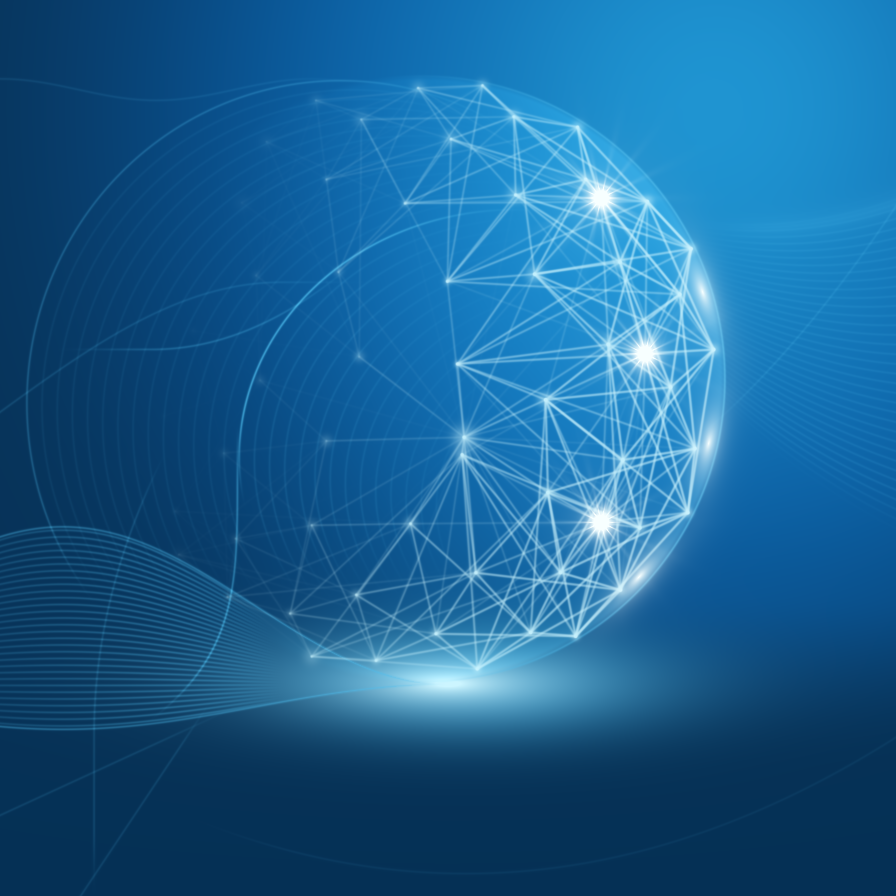
A Shadertoy shader for this background:

```glsl
const vec3 NAVY = vec3(0.028, 0.20, 0.35);
const vec3 FLOOR_BLUE = vec3(0.02, 0.19, 0.335);
const vec3 MID_BLUE = vec3(0.03, 0.34, 0.62);
const vec3 SKY = vec3(0.12, 0.58, 0.82);
const vec3 POOL = vec3(0.13, 0.57, 0.78);
const vec3 LINE_BLUE = vec3(0.30, 0.74, 0.93);
const vec3 PALE = vec3(0.80, 0.96, 1.0);
const vec2 SKY_CENTER = vec2(0.80, 0.88);
const vec2 GLOBE = vec2(0.471, 0.577);
const float RADIUS = 0.338;
const vec2 GLOW = vec2(0.50, 0.237);
const vec2 STAR_TOP = vec2(0.671, 0.779);
const vec2 STAR_MID = vec2(0.720, 0.605);
const vec2 STAR_LOW = vec2(0.671, 0.417);
const vec2 HUB = vec2(0.518, 0.512);
const float LINE_WIDTH = 0.0014;
const int NODES = 60;

float bell(float d, float w) { return exp(-d * d / (w * w)); }
float strand(float d) { return bell(d, LINE_WIDTH); }

// Change of a field per canvas unit
float slope(float g) { return max(length(vec2(dFdx(g), dFdy(g))) * iResolution.y, 0.001); }
float curve(float g) { return strand(g / slope(g)); }

// Evenly spaced threads, averaged out where too dense
float threads(float g) {
    float s = slope(g);
    return mix(strand((fract(g) - 0.5) / s), 0.35, smoothstep(150.0, 350.0, s));
}
float band(float x, float a, float b, float soft) {
    return smoothstep(a - soft, a + soft, x) * (1.0 - smoothstep(b - soft, b + soft, x));
}
float segment(vec2 p, vec2 a, vec2 b) {
    vec2 ab = b - a;
    return length(p - a - ab * clamp(dot(p - a, ab) / dot(ab, ab), 0.0, 1.0));
}

// Points spread over the near half of a globe
vec2 node(int i) {
    float depth = 1.0 - (float(i) + 0.5) / float(NODES);
    float a = float(i) * 2.39996 + 0.4;
    return GLOBE + RADIUS * 0.99 * sqrt(1.0 - depth * depth) * vec2(cos(a), sin(a));
}
float nodeLight(vec2 n) { return smoothstep(-0.9, 0.8, dot((n - GLOBE) / RADIUS, vec2(0.96, -0.18))); }
float spoke(vec2 p, vec2 n, vec2 hub) {
    return strand(segment(p, n, hub)) * (1.0 - smoothstep(0.12, 0.30, distance(n, hub)));
}

float network(vec2 p) {
    float light = 0.6 * bell(distance(p, HUB), 0.012);
    for (int i = 0; i < NODES; i++) {
        vec2 a = node(i);
        float w = nodeLight(a);
        light += w * 0.7 * bell(distance(p, a), 0.004 + 0.005 * fract(float(i) * 0.37));
        for (int k = 0; k < 4; k++) {
            vec2 b = node((i + 5 + 8 * k) % NODES);
            float reach = 1.0 - smoothstep(0.15, 0.50, distance(a, b));
            light += 0.95 * strand(segment(p, a, b)) * reach * w * nodeLight(b);
        }
        light += 0.5 * w * (spoke(p, a, STAR_TOP) + spoke(p, a, STAR_MID) + spoke(p, a, STAR_LOW) + spoke(p, a, HUB));
    }
    return light;
}

float star(vec2 p, vec2 center) {
    vec2 v = p - center;
    float d = length(v);
    float rays = pow(abs(cos(atan(v.y, v.x) * 7.0)), 12.0);
    return bell(d, 0.015) + (0.35 + 0.45 * rays) * exp(-d / 0.026);
}

// Arcs that fan from a wide ellipse to a tighter one
float arcs(vec2 p) {
    float light = 0.0;
    for (int i = 0; i < 28; i++) {
        float t = float(i) / 14.0;
        vec2 q = (p - mix(vec2(0.38, 0.55), vec2(0.575, 0.49), t)) / mix(vec2(0.35, 0.36), vec2(0.308, 0.276), t);
        float weight = i == 0 ? 0.24 : i == 14 ? 0.65 : i < 14 ? 0.06 : 0.1;
        float low = i == 14 ? 0.49 : 0.38;
        light += weight * curve(length(q) - 1.0) * smoothstep(low - 0.06, low + 0.06, p.y);
    }
    float tail = p.x - 0.265 + 13.0 * pow(max(0.49 - p.y, 0.0), 4.0);
    return light * (1.0 - smoothstep(0.36, 0.62, p.x)) + 0.4 * curve(tail) * band(p.y, 0.23, 0.49, 0.04);
}

// Wave sheets and loose strands
float waves(vec2 p) {
    float w = cos(3.14159 * (p.x - 0.07) / 0.43);
    float low = 0.211 - 0.025 * w;
    float t = (p.y - low) / max(0.113 + 0.113 * w, 0.002);
    float left = 1.0 - smoothstep(0.42, 0.50, p.x);
    float light = left * (0.16 + 0.8 * p.x) * threads(t * 30.0) * band(t, 0.0, 1.0, 0.01);
    light += 0.35 * left * (curve(p.y - low) + curve(p.y - 0.324 - 0.088 * w));
    float x = p.x - 0.78;
    float top = 0.75 - 0.13 * x + 1.05 * x * x;
    float fan = (top - p.y) / (0.17 + 0.8 * x);
    float right = smoothstep(0.76, 0.88, p.x);
    light += right * (0.11 * threads(fan * 32.0) * band(fan, 0.0, 1.0, 0.08) + 0.22 * exp(-abs(p.y - top) / 0.012));
    light += 0.15 * right * curve(p.y - 0.77 + 1.5 * (1.0 - p.x) * p.x);
    float west = 1.0 - smoothstep(0.28, 0.42, p.x);
    light += 0.14 * west * curve(p.y - 0.54 - 0.145 * sin(min(p.x * 5.0, 1.57)));
    light += 0.25 * west * smoothstep(0.06, 0.2, p.x) * curve(p.y - 0.61 - 1.9 * pow(max(p.x - 0.17, 0.0), 2.0));
    light += 0.1 * west * curve(p.y - 0.90 - 0.012 * cos(p.x * 18.0));
    light += 0.14 * curve(p.x - 0.105 - 0.8 * pow(max(p.y - 0.18, 0.0), 2.0)) * band(p.y, 0.04, 0.46, 0.04);
    light += 0.12 * west * (curve(p.y - 0.09 - 0.46 * p.x) + curve(p.y - 1.5 * (p.x - 0.09))) * (1.0 - smoothstep(0.16, 0.22, p.y));
    return light + 0.06 * curve(p.y - 0.025 - 0.66 * (p.x - 0.52) * (p.x - 0.52)) * smoothstep(0.2, 0.35, p.x);
}

void mainImage(out vec4 fragColor, in vec2 fragCoord) {
    vec2 p = fragCoord / iResolution.xy;
    // Backdrop and dark floor
    float d = length((p - SKY_CENTER) * vec2(1.0, 0.95));
    vec3 col = mix(NAVY, MID_BLUE, 1.0 - smoothstep(0.3, 0.92, d));
    col = mix(FLOOR_BLUE, mix(col, SKY, exp(-d * d * 8.0)), smoothstep(0.14, 0.34, p.y));
    // Pool of light below the globe
    vec2 g = p - GLOW;
    col = mix(col, POOL, 0.8 * bell(length((g - vec2(0.03, 0.0)) * vec2(4.8, 17.0)), 1.0));
    col = mix(col, PALE, min(1.15 * exp(-length(g * vec2(10.0, 42.0))), 1.0));
    // Globe body, mesh and rim
    vec2 v = p - GLOBE;
    float r = length(v), east = v.x / RADIUS;
    float inside = 1.0 - smoothstep(RADIUS - 0.006, RADIUS + 0.003, r);
    float rim = smoothstep(-0.2, 0.9, east) * (0.25 * inside * exp((r - RADIUS) / 0.02) + 0.5 * strand(r - RADIUS));
    col += vec3(0.025, 0.07, 0.075) * inside * smoothstep(-0.8, 0.6, east);
    col = mix(col, LINE_BLUE, min(arcs(p) + waves(p) + rim, 1.0));
    if (r < RADIUS * 1.04) col = mix(col, PALE, 0.95 * (1.0 - exp(-network(p))));
    // Stars and flares along the rim
    float flare = star(p, STAR_TOP) + star(p, STAR_MID) + star(p, STAR_LOW);
    for (int i = 0; i < 3; i++) {
        float a = 0.30 - 0.52 * float(i);
        vec2 q = mat2(cos(a), -sin(a), sin(a), cos(a)) * v - vec2(RADIUS * 0.97, 0.0);
        flare += exp(-length(q * vec2(100.0, 34.0)));
    }
    fragColor = vec4(mix(col, vec3(0.97, 1.0, 1.0), min(flare, 1.0)), 1.0);
}
```
